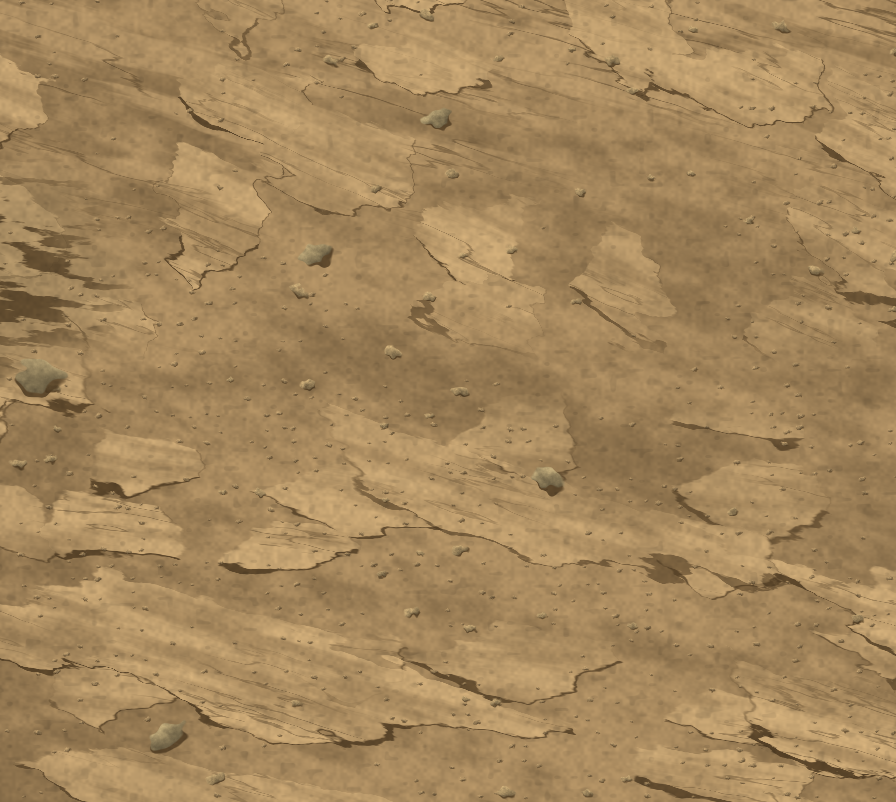
This texture is drawn by a WebGL 2 fragment shader. Its source:

```glsl
#version 300 es
precision highp float;

uniform vec2 u_resolution;
out vec4 fragColor;

const float TAU = 6.2831853;
const vec3 SHADOW = vec3(0.29, 0.215, 0.12);
const vec3 CREVICE = vec3(0.42, 0.33, 0.21);

float hash(vec2 p) {
    return fract(sin(dot(p, vec2(127.1, 311.7))) * 43758.5453);
}

vec2 turn(vec2 p, float angle) {
    float c = cos(angle), s = sin(angle);
    return vec2(c * p.x - s * p.y, s * p.x + c * p.y);
}

float noise(vec2 p) {
    vec2 i = floor(p), f = fract(p);
    f = f * f * (3.0 - 2.0 * f);
    return mix(mix(hash(i), hash(i + vec2(1, 0)), f.x),
               mix(hash(i + vec2(0, 1)), hash(i + vec2(1, 1)), f.x), f.y);
}

float fbm(vec2 p) {
    float sum = 0.0, weight = 0.5;
    for (int i = 0; i < 5; i++) {
        sum += weight * noise(p);
        p = turn(p, 0.35) * 2.03 + 7.3;
        weight *= 0.5;
    }
    return sum / 0.97;
}

// Thin broken lines that follow the bedding
float bedding(vec2 q, vec2 scale, float width) {
    float level = fbm(q * scale);
    float gaps = smoothstep(0.38, 0.62, noise(q * scale * vec2(1.1, 0.4) + 31.0));
    return smoothstep(width, 0.0, abs(level - 0.5)) * gaps;
}

// Nearest angular slab: x = edge distance, y = how exposed it is
vec2 slabField(vec2 q, vec2 cell, float density, float seed) {
    vec2 home = floor(q / cell), best = vec2(1.0, 0.0);
    for (int j = -1; j <= 1; j++)
    for (int i = -1; i <= 1; i++) {
        vec2 at = home + vec2(i, j), id = at + seed;
        if (hash(id) > density) continue;
        vec2 jitter = vec2(hash(id + 3.1), hash(id + 5.7));
        vec2 local = q / cell - at - 0.25 - 0.5 * jitter;
        float edge = -1.0;
        for (int k = 0; k < 5; k++) {
            float side = float(k);
            float angle = (side + 0.7 * hash(id + side * 1.7)) * TAU / 5.0;
            float reach = 0.2 + 0.28 * hash(id + side * 2.3 + 9.0);
            edge = max(edge, dot(local, vec2(cos(angle), sin(angle))) - reach);
        }
        edge *= cell.y;
        if (edge < best.x) best = vec2(edge, 0.6 + 0.4 * hash(id + 8.8));
    }
    return best;
}

vec3 addSlabs(vec3 ground, vec2 p, vec2 cell, float tilt, float density, float seed, float cover) {
    vec2 q = turn(p, tilt);
    vec2 ragged = vec2(fbm(q * vec2(14, 30)), fbm(q * vec2(12, 45) + 40.0)) - 0.5;
    vec2 w = q + ragged * cell.y * vec2(0.6, 0.38);
    float drop = 0.002 + 0.009 * smoothstep(0.35, 0.8, noise(q * vec2(22, 14) + seed));
    vec2 slab = slabField(w, cell, density, seed);
    vec2 above = slabField(w + vec2(-0.002, drop), cell, density, seed);

    // Shade cast below the lower edges
    float outside = smoothstep(-0.001, 0.001, slab.x);
    float shade = outside * smoothstep(0.001, -0.001, above.x) * above.y * cover;
    ground = mix(ground, SHADOW, 0.9 * shade);

    // Pale layered top, partly dusted over
    float layers = fbm(q * vec2(6, 50) + seed);
    vec3 top = mix(vec3(0.66, 0.54, 0.37), vec3(0.8, 0.665, 0.465), smoothstep(0.25, 0.6, layers));
    top = mix(top, CREVICE, 0.55 * bedding(q + seed, vec2(5, 42), 0.025));
    float dust = smoothstep(0.25, 0.48, fbm(q * vec2(5, 14) + seed + 12.0));
    float inside = smoothstep(0.001, -0.0015, slab.x);
    return mix(ground, top, inside * slab.y * cover * mix(0.4, 1.0, dust));
}

vec3 addStones(vec3 ground, vec2 p, float cell, float density, float seed, vec3 tint) {
    vec2 home = floor(p / cell);
    float soft = 0.0013;
    for (int j = -1; j <= 1; j++)
    for (int i = -1; i <= 1; i++) {
        vec2 at = home + vec2(i, j), id = at + seed;
        float patchy = 2.0 * smoothstep(0.3, 0.75, noise(at * cell * 5.0 + seed));
        if (hash(id) > density * patchy) continue;
        vec2 jitter = vec2(hash(id + 1.3), hash(id + 2.9));
        vec2 d = p - (at + 0.2 + 0.6 * jitter) * cell;
        float size = cell * mix(0.06, 0.16, pow(hash(id + 4.4), 1.5));
        vec2 lump = (vec2(noise(p / size * 1.3), noise(p / size * 1.3 + 17.0)) - 0.5) * size * 0.9;
        vec2 e = turn(d + lump, 0.8 * hash(id + 6.2) - 0.4) * vec2(0.7, 1.3);
        float under = length(e + vec2(-0.15, 0.5) * size) - size * 0.9;
        ground = mix(ground, SHADOW, 0.8 * smoothstep(soft, -soft, under));
        float light = clamp(0.62 + 0.42 * (e.y - 0.5 * e.x) / size, 0.0, 1.0);
        float grain = 0.82 + 0.36 * fbm(p / size * 3.0);
        vec3 face = tint * mix(0.6, 1.16, light) * grain;
        ground = mix(ground, face, smoothstep(soft, -soft, length(e) - size));
    }
    return ground;
}

void main() {
    vec2 p = gl_FragCoord.xy / u_resolution.y;
    vec2 strata = turn(p, 0.27);

    // Sand with broad drifts and low ripples
    float drift = 0.55 * fbm(strata * vec2(3, 8)) + 0.45 * fbm(strata * vec2(22, 48));
    vec3 color = mix(vec3(0.545, 0.44, 0.295), vec3(0.685, 0.56, 0.385), smoothstep(0.3, 0.68, drift));

    // Distant bedrock with fine bedding
    float far = smoothstep(0.68, 0.86, p.y + 0.3 * (fbm(p * 4.0) - 0.5));
    float ledges = smoothstep(0.46, 0.58, fbm(strata * vec2(4, 36)));
    color = mix(color, vec3(0.74, 0.61, 0.425), 0.65 * far * ledges);
    color = mix(color, CREVICE, 0.75 * far * bedding(strata, vec2(5, 44), 0.035));

    // Blocks behind, long slabs in front
    float front = smoothstep(0.6, 0.52, p.y + 0.1 * p.x);
    float back = smoothstep(0.54, 0.6, p.y);
    color = addSlabs(color, p, vec2(0.2, 0.14), 0.4, 0.5, 23.0, 0.9 * back);
    color = addSlabs(color, p, vec2(0.24, 0.1), 0.15, 0.4, 71.0, front);
    color = addSlabs(color, p, vec2(0.8, 0.16), 0.27, 0.9, 47.0, front);

    // Weathered outcrop at the left
    float outcrop = smoothstep(0.2, 0.06, length((p - vec2(0.0, 0.66)) * vec2(1.0, 1.2)) + 0.1 * (fbm(p * 14.0) - 0.5));
    float pits = smoothstep(0.53, 0.6, fbm(turn(p, 0.1) * vec2(16, 75)));
    color = mix(color, vec3(0.63, 0.53, 0.37), 0.6 * outcrop);
    color = mix(color, SHADOW, 0.75 * outcrop * pits);

    // Grit, pebbles and loose grey stones
    color = addStones(color, p, 0.019, 0.16, 5.0, vec3(0.65, 0.54, 0.375));
    color = addStones(color, p, 0.05, 0.12, 13.0, vec3(0.66, 0.56, 0.39));
    color = addStones(color, p, 0.15, 0.14, 37.0, vec3(0.6, 0.53, 0.38));

    // Fine grain and dark specks
    float grain = 0.55 * noise(p * 230.0) + 0.45 * noise(p * 105.0) - 0.5;
    float specks = smoothstep(0.74, 0.92, noise(p * vec2(85, 130) + 3.0));
    color *= 1.0 + 0.17 * grain - 0.08 * specks;
    fragColor = vec4(color, 1.0);
}
```
